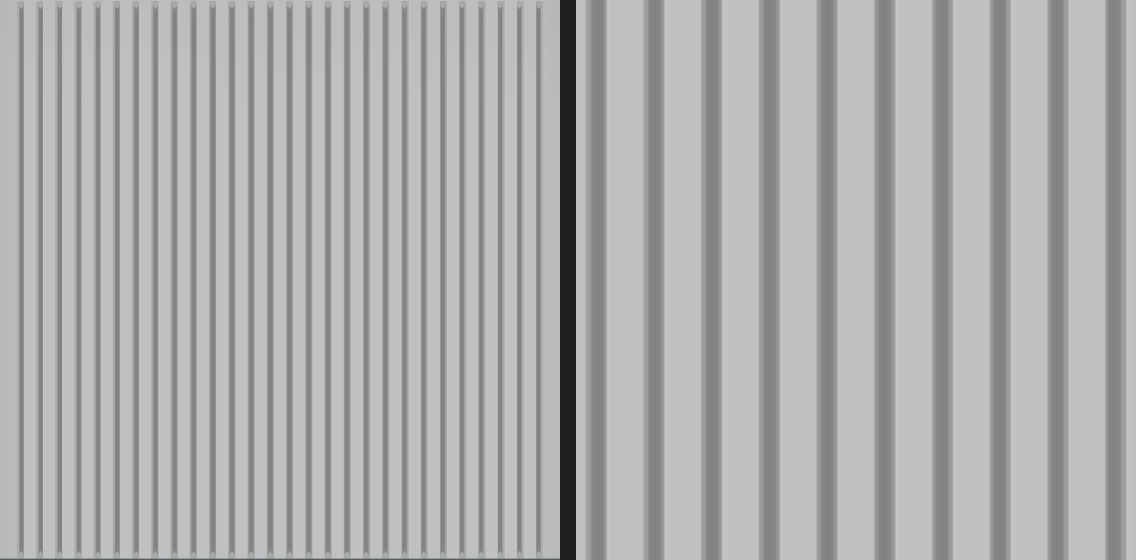
Left: the whole. Right: its middle third, enlarged.
This texture is drawn by a Shadertoy shader. Its source:

```glsl
const float PITCH = 0.03437;      // distance between groove centres
const float HALF_MOUTH = 0.0062;  // half width of a groove opening

float hash(float n) {
    n = fract(n * 0.1031);
    n *= n + 33.33;
    return fract(n * (n + n));
}

// 1 between lo and hi, with edges blurred by soft
float band(float x, float lo, float hi, float soft) {
    return smoothstep(lo - soft, lo + soft, x) * (1.0 - smoothstep(hi - soft, hi + soft, x));
}

void mainImage(out vec4 fragColor, in vec2 fragCoord) {
    vec2 uv = fragCoord / iResolution.xy;
    float soft = max(0.75 / iResolution.y, 0.0009);

    // 28 grooves, centred on the canvas
    float id = clamp(floor((uv.x - 0.5) / PITCH), -14.0, 13.0);
    float x = uv.x - 0.5 - (id + 0.5) * PITCH;
    float side = (id + 0.5) / 13.5;
    float endDist = min(uv.y, 1.0 - uv.y) - 0.003;

    // Flat slats: faint tint per slat, paler towards the middle
    float slat = floor((uv.x - 0.5) / PITCH + 0.5);
    float tint = hash(slat + 40.0) - 0.5;
    vec3 color = vec3(0.75, 0.755, 0.755) + tint * vec3(-0.006, -0.002, 0.008);
    color -= 0.025 * smoothstep(0.44, 0.5, abs(uv.x - 0.5));
    color -= 0.012 * smoothstep(0.8, 1.0, uv.y);

    // Thin highlight along the slat edge right of each groove
    float open = smoothstep(-soft, soft, endDist);
    color += 0.025 * open * band(x, HALF_MOUTH, HALF_MOUTH + 0.0015, soft);

    // Groove walls: the outer one is lit, more so away from the middle
    float outer = smoothstep(-0.003, 0.003, x * sign(side));
    float wallLight = mix(0.59, 0.68, abs(side) * outer);
    vec3 wall = vec3(wallLight, wallLight + 0.008, wallLight + 0.006);
    float mouth = band(x, -HALF_MOUTH, HALF_MOUTH, soft) * open;
    color = mix(color, wall, mouth);

    // Floor: slides towards the inner wall by perspective
    float shift = -0.0023 * side;
    float lo = max(shift - 0.0039, -HALF_MOUTH);
    float hi = min(shift + 0.0039, HALF_MOUTH);
    vec3 floorColor = vec3(0.505, 0.515, 0.513) + 0.02 * smoothstep(0.0, 0.005, abs(x - shift));
    color = mix(color, floorColor, band(x, lo, hi, soft) * open);

    // Mitred end faces, pointed where they meet the floor
    float capHeight = 0.013 * (1.0 - abs(x - shift) / (1.6 * HALF_MOUTH));
    float cap = 1.0 - smoothstep(-2.0 * soft, 2.0 * soft, endDist - capHeight);
    color = mix(color, vec3(0.66, 0.668, 0.666), cap * mouth);

    // Dark lower rim
    float rim = 1.0 - smoothstep(0.0025 - soft, 0.0025 + soft, uv.y);
    color = mix(color, vec3(0.34, 0.36, 0.37), rim);

    fragColor = vec4(color, 1.0);
}
```
